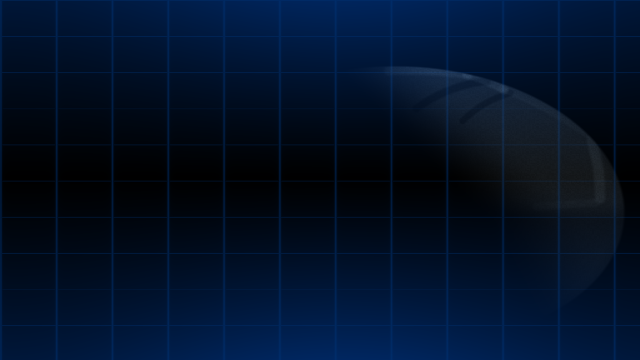
This background is drawn by a WebGL 2 fragment shader. Its source:

```glsl
#version 300 es
precision highp float;
// A dark blue backdrop: light from the top and bottom edges around a black band,
// a faint panelled ellipsoid lit from the upper right, and a glowing grid.
// Lengths are in canvas heights; shapes are distance functions, grain is a hash.

uniform vec2 u_resolution;
out vec4 fragColor;

const vec3 EDGE_BLUE = vec3(0.0, 0.148, 0.37);
const vec3 LINE_BLUE = vec3(0.0, 0.20, 0.46);
const vec3 SHELL_GREY = vec3(0.094, 0.108, 0.118);
const float DARK_HEIGHT = 0.507;   // centre of the black band
const float LIGHT_X = 0.95;        // brightest column of the edge light
const float FALLOFF = 1.15;
const vec2 CELL = vec2(0.155, 0.1004);
const vec2 GRID_ORIGIN = vec2(0.0025, 0.999);
const vec2 LINE_WIDTH = vec2(0.0031, 0.0014);
const float LINE_OPACITY = 0.52;
const vec2 SHELL_CENTER = vec2(1.134, 0.433);
const vec2 SHELL_RADII = vec2(0.602, 0.384);
const float SHELL_SKEW = 0.06;
const float GRAIN = 0.16;

float hash(vec2 p) {
    return fract(sin(dot(p, vec2(127.1, 311.7))) * 4375.85);
}

// Soft stroke from a to b, bowed sideways by "bow" at its middle.
float stroke(vec2 p, vec2 a, vec2 b, float bow, float width) {
    vec2 along = b - a;
    float t = clamp(dot(p - a, along) / dot(along, along), 0.0, 1.0);
    vec2 side = normalize(vec2(-along.y, along.x));
    float d = length(p - a - along * t - side * bow * 4.0 * t * (1.0 - t));
    return 1.0 - smoothstep(width * 0.5, width * 1.3, d);
}

vec3 edgeLight(vec2 p) {
    float height = abs(p.y - DARK_HEIGHT) / 0.5;
    float sides = mix(1.0, 0.60, smoothstep(0.0, 0.95, abs(p.x - LIGHT_X)));
    return EDGE_BLUE * pow(height, FALLOFF) * sides;
}

// Brightness of the ellipsoid, with its seams and raised panels.
float shell(vec2 p) {
    vec2 q = (p - SHELL_CENTER) / SHELL_RADII;
    float r = sqrt(dot(q, q) + 2.0 * SHELL_SKEW * q.x * q.y);
    float inside = 1.0 - smoothstep(0.986, 1.004, r);
    float reach = p.x + p.y + 0.5 * max(0.0, 0.4 - p.y);
    float lit = smoothstep(1.73, 2.04, reach);
    float lower = mix(0.55, 1.0, smoothstep(0.38, 0.45, p.y));
    float tone = 0.85 * lower * mix(1.0, 0.8, smoothstep(0.94, 1.0, r));

    // Dark seams across the upper panels
    tone -= 0.38 * stroke(p, vec2(1.157, 0.699), vec2(1.354, 0.775), 0.014, 0.012);
    tone -= 0.34 * stroke(p, vec2(1.285, 0.664), vec2(1.417, 0.741), 0.010, 0.010);

    // Light rim, side strap and cross band
    tone += 0.50 * stroke(p, vec2(1.08, 0.803), vec2(1.30, 0.793), 0.006, 0.014);
    tone += 0.50 * stroke(p, vec2(1.296, 0.794), vec2(1.400, 0.750), 0.004, 0.013);
    tone += 0.24 * stroke(p, vec2(1.400, 0.755), vec2(1.632, 0.630), 0.008, 0.014);
    tone += 0.42 * stroke(p, vec2(1.644, 0.610), vec2(1.667, 0.450), 0.006, 0.016);
    tone += 0.16 * stroke(p, vec2(1.490, 0.426), vec2(1.655, 0.437), 0.0, 0.012);

    float grain = hash(floor(p * 288.0)) - 0.5;
    return inside * lit * max(tone, 0.0) * (1.0 + GRAIN * grain);
}

// Vertical lines are wide and glowing; horizontal ones thin, every fifth faint.
float grid(vec2 p) {
    vec2 g = (p - GRID_ORIGIN) / CELL;
    vec2 row = floor(g + 0.5);
    vec2 d = abs(g - row) * CELL;
    vec2 width = max(LINE_WIDTH, vec2(0.45 / u_resolution.y));
    vec2 core = exp(-d * d / (width * width));
    float glow = 0.10 * exp(-d.x / 0.007);
    float faint = abs(mod(-row.y, 5.0) - 3.0) < 0.5 ? 0.3 : 0.75;
    return max(core.x * 0.85 + glow, core.y * faint);
}

void main() {
    vec2 p = gl_FragCoord.xy / u_resolution.y;
    float body = shell(p);
    float line = LINE_OPACITY * grid(p) * (1.0 - 0.4 * min(body, 1.0));
    vec3 color = mix(edgeLight(p), LINE_BLUE, line) + SHELL_GREY * body;
    fragColor = vec4(color, 1.0);
}
```
